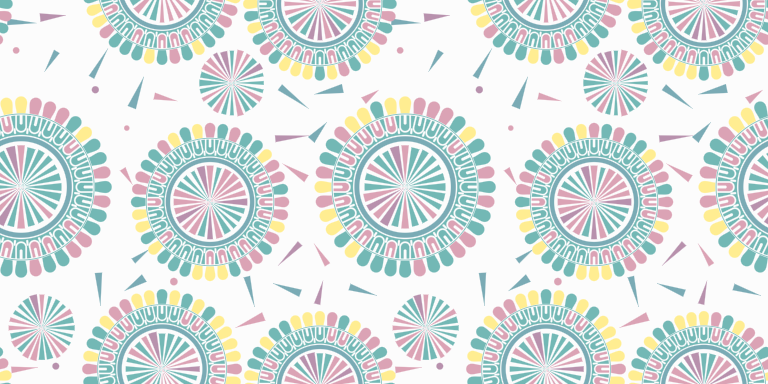
Write a Shadertoy shader that draws this pattern.

```glsl
// Festive medallions, striped discs and confetti on a square tile, two across and one down.
// Each medallion is built in polar sectors: petals, a band of arches, a ring and a fan.
// Confetti comes from a jittered, wrapping grid that keeps clear of the discs.

const float TAU = 6.2831853;

const vec3 PAPER  = vec3(0.99);
const vec3 TEAL   = vec3(0.45, 0.72, 0.71);
const vec3 SLATE  = vec3(0.48, 0.67, 0.71);
const vec3 PINK   = vec3(0.86, 0.64, 0.71);
const vec3 MAUVE  = vec3(0.72, 0.57, 0.68);
const vec3 YELLOW = vec3(1.00, 0.93, 0.57);

const float PETALS = 36.0;
const float ARCHES = 28.0;
const float BLADES = 24.0;
const float FAN_RADIUS = 0.475;
const float CONFETTI_GRID = 10.0;
const float SMALL_DISC = 0.12;   // discs below this radius are plain fans

// Centre and radius of each disc, in tile units
const int DISCS = 6;
const vec3 DISC[DISCS] = vec3[DISCS](
    vec3(0.055, 0.513, 0.236), vec3(0.547, 0.474, 0.206),
    vec3(0.422, 0.039, 0.208), vec3(0.833, 0.990, 0.200),
    vec3(0.604, 0.784, 0.089), vec3(0.109, 0.146, 0.089));

float hash(vec2 p) {
    vec3 q = fract(vec3(p.xyx) * 0.1031);
    q += dot(q, q.yzx + 33.33);
    return fract((q.x + q.y) * q.z);
}

// Shortest offset on the repeating tile
vec2 wrap(vec2 d) { return d - round(d); }

float fill(float d, float aa) { return clamp(0.5 - d / aa, 0.0, 1.0); }

// Fold into n sectors; xy is the position with y pointing outwards, z the sector index
vec3 sector(vec2 q, float n) {
    float s = atan(q.x, q.y) / TAU * n;
    float id = round(s);
    float a = (s - id) * TAU / n;
    return vec3(length(q) * vec2(sin(a), cos(a)), mod(id, n));
}

// Radial capsule from y = a to y = b
float capsule(vec2 l, float a, float b, float w) {
    return length(vec2(l.x, l.y - clamp(l.y, a, b))) - w;
}

vec3 fan(vec3 col, vec2 q, float seed, float aa) {
    vec3 s = sector(q, BLADES);
    float h = hash(vec2(s.z + 3.0, seed));
    float tone = hash(vec2(s.z + 41.0, seed));
    bool lead = s.z == BLADES - 1.0;
    float slope = lead ? 0.125 : mix(0.06, 0.115, h);
    float d = max(abs(s.x) - slope * (s.y - 0.1), length(q) - mix(0.93, 1.0, tone));
    vec3 ink = lead || tone > 0.87 ? MAUVE : tone > 0.5 ? PINK : TEAL;
    return mix(col, ink, fill(d, aa));
}

vec3 medallion(vec3 col, vec2 q, float seed, float aa) {
    float r = length(q);

    // Petals
    vec3 s = sector(q, PETALS);
    float tone = hash(vec2(s.z + 7.0, seed));
    vec3 ink = tone < 0.38 ? YELLOW : tone < 0.72 ? TEAL : PINK;
    float w = mix(0.048, 0.066, smoothstep(0.80, 0.93, s.y));
    col = mix(col, ink, fill(capsule(s.xy, 0.78, 0.934, w), aa));

    // Band of arches, rounded towards the centre
    s = sector(q, ARCHES);
    ink = hash(vec2(s.z + 19.0, seed)) < 0.5 ? PINK : TEAL;
    vec3 band = mix(TEAL, PAPER, fill(capsule(s.xy, 0.665, 1.0, 0.065), aa));
    band = mix(band, ink, fill(capsule(s.xy, 0.665, 1.0, 0.046), aa));
    band = mix(band, PAPER, fill(capsule(s.xy, 0.705, 1.0, 0.016), aa));
    float halfStep = 0.5 * TAU / ARCHES;
    vec2 seam = vec2(r * halfStep - abs(s.x), r);
    band = mix(band, PAPER, fill(capsule(seam, 0.60, 0.64, 0.012), aa));

    // Paper, band, ring and fan, from the outside in
    col = mix(col, PAPER, fill(r - 0.815, aa));
    col = mix(col, TEAL, fill(abs(r - 0.806) - 0.004, aa));
    col = mix(col, band, fill(abs(r - 0.6825) - 0.1075, aa));
    col = mix(col, SLATE, fill(abs(r - 0.5325) - 0.0275, aa));
    return fan(col, q / FAN_RADIUS, seed, aa / FAN_RADIUS);
}

float clearance(vec2 p) {
    float d = 1.0;
    for (int i = 0; i < DISCS; i++) d = min(d, length(wrap(p - DISC[i].xy)) - DISC[i].z);
    return d;
}

vec3 confetti(vec3 col, vec2 p, float aa) {
    vec2 home = floor(p * CONFETTI_GRID);
    for (int j = -1; j <= 1; j++)
    for (int i = -1; i <= 1; i++) {
        vec2 cell = mod(home + vec2(i, j), CONFETTI_GRID);
        float h = hash(cell + 5.0), k = hash(cell + 61.0), tone = hash(cell + 97.0);
        vec2 centre = (cell + 0.5 + 0.4 * (vec2(h, k) - 0.5)) / CONFETTI_GRID;
        float room = clearance(centre);
        if (room < 0.015) continue;

        // A slim wedge where there is room, otherwise a dot
        vec2 d = wrap(p - centre);
        float a = TAU * hash(cell + 23.0);
        vec2 l = vec2(dot(d, vec2(cos(a), sin(a))), dot(d, vec2(-sin(a), cos(a))));
        float len = min(mix(0.030, 0.048, h), room * 1.3);
        float wedge = max(abs(l.y) - mix(0.007, 0.013, k) * (0.5 + 0.5 * l.x / len), abs(l.x) - len);
        bool dot_ = len < 0.023 || k > 0.85;
        float shape = dot_ ? length(d) - mix(0.007, 0.012, h) : wedge;
        vec3 ink = tone < 0.3 ? PINK : tone < 0.5 || dot_ ? MAUVE : SLATE;
        col = mix(col, ink, fill(shape, aa));
    }
    return col;
}

void mainImage(out vec4 fragColor, in vec2 fragCoord) {
    float aa = 1.2 / iResolution.y;
    vec2 p = fract(fragCoord / iResolution.y);
    vec3 col = confetti(PAPER, p, aa);
    for (int i = 0; i < DISCS; i++) {
        float radius = DISC[i].z, seed = float(i) * 13.0 + 2.0;
        vec2 q = wrap(p - DISC[i].xy) / radius;
        if (length(q) > 1.05) continue;
        col = radius < SMALL_DISC ? fan(col, q, seed, aa / radius)
                                  : medallion(col, q, seed, aa / radius);
    }
    fragColor = vec4(col, 1.0);
}
```
